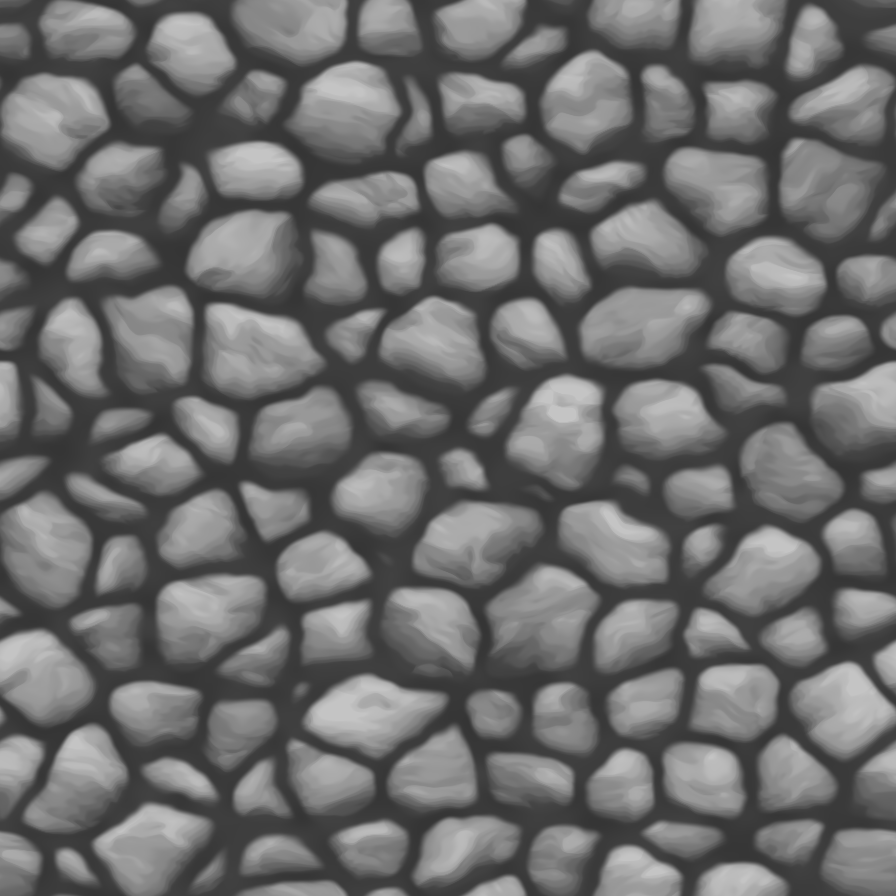
Reproduce this texture procedurally as a Shadertoy shader.

```glsl
const vec2 GRID = vec2(10.0, 12.0);

vec3 hash3(vec2 p, float seed) {
    uvec3 v = uvec3(ivec3(vec3(p, seed))) * 1664525u + 1013904223u;
    v.x += v.y * v.z; v.y += v.z * v.x; v.z += v.x * v.y;
    v ^= v >> 16u;
    v.x += v.y * v.z; v.y += v.z * v.x; v.z += v.x * v.y;
    return vec3(v >> 8u) / 16777216.0;
}

// Value noise that repeats after a whole number of cells
float noise(vec2 p, vec2 period, float seed) {
    vec2 i = floor(p), f = fract(p);
    f = f * f * (3.0 - 2.0 * f);
    vec2 lo = mod(i, period), hi = mod(i + 1.0, period);
    float bottom = mix(hash3(lo, seed).x, hash3(vec2(hi.x, lo.y), seed).x, f.x);
    float top = mix(hash3(vec2(lo.x, hi.y), seed).x, hash3(hi, seed).x, f.x);
    return mix(bottom, top, f.y);
}

// Stone centre (xy) and squared reach (z), staggered row by row
vec3 stoneSite(vec2 cell) {
    vec3 r = hash3(mod(cell, GRID), 3.0);
    vec2 jitter = vec2(0.85, 0.7) * (r.xy - 0.5);
    float stagger = 0.5 * mod(cell.y, 2.0);
    return vec3(cell + 0.5 + jitter + vec2(stagger, 0.0), 0.6 * r.z);
}

float power(vec2 p, vec3 site) {
    vec2 d = p - site.xy;
    return dot(d, d) - site.z;
}

// Painterly tone of a stone, from its own coordinates
float brushwork(vec2 local, vec3 traits, float seed) {
    float angle = (traits.x - 0.5) * 1.6;
    float c = cos(angle), s = sin(angle);
    vec2 q = mat2(c, -s, s, c) * local;
    q += 0.14 * (vec2(noise(q * 4.0, vec2(256.0), seed + 1.0),
                      noise(q * 4.0, vec2(256.0), seed + 2.0)) - 0.5);
    float broad = noise(q * vec2(2.2, 4.2), vec2(256.0), seed + 3.0);
    float streak = noise(q * vec2(5.0, 13.0), vec2(256.0), seed + 4.0);
    float patches = smoothstep(0.4, 0.6, broad);
    return 0.11 * (broad - 0.5) + 0.07 * (patches - 0.5) + 0.07 * (streak - 0.5);
}

void mainImage(out vec4 fragColor, in vec2 fragCoord) {
    vec2 p = fragCoord / iResolution.xy * GRID;

    // Uneven outlines
    vec2 wobble = vec2(noise(p * 2.0, GRID * 2.0, 11.0), noise(p * 2.0, GRID * 2.0, 12.0)) - 0.5;
    vec2 chips = vec2(noise(p * 6.0, GRID * 6.0, 13.0), noise(p * 6.0, GRID * 6.0, 14.0)) - 0.5;
    p += 0.2 * wobble + 0.045 * chips;

    // Find the stone that owns this point
    vec2 home = floor(p), owner = home;
    float best = 1e5;
    for (int y = -2; y <= 2; y++)
    for (int x = -2; x <= 2; x++) {
        vec2 cell = home + vec2(x, y);
        float reach = power(p, stoneSite(cell));
        if (reach < best) { best = reach; owner = cell; }
    }
    vec3 site = stoneSite(owner);

    // Blend the edge distances so that corners come out round
    float total = 1e-6;
    vec2 outward = vec2(0.0);
    for (int y = -2; y <= 2; y++)
    for (int x = -2; x <= 2; x++) {
        if (x == 0 && y == 0) continue;
        vec3 other = stoneSite(owner + vec2(x, y));
        vec2 gap = other.xy - site.xy;
        float span = max(length(gap), 0.05);
        float edge = (power(p, other) - best) / (2.0 * span);
        float weight = exp(-13.0 * edge);
        total += weight;
        outward += weight * gap / span;
    }
    float depth = max(-log(total) / 13.0, 0.0);
    outward /= total;

    // Domed face lit from above
    vec2 id = mod(owner, GRID);
    vec3 traits = hash3(id, 7.0);
    vec2 local = p - site.xy;
    vec2 light = normalize(vec2(traits.y - 0.55, 1.0));
    float slope = exp(-5.0 * depth);
    float tone = 0.63 + slope * (0.24 * dot(outward, light) - 0.23);
    tone += 0.14 * clamp(dot(local, light), -0.7, 0.7) + 0.15 * (traits.z - 0.5);
    tone += brushwork(local, traits, 20.0 + 5.0 * (id.x + id.y * GRID.x));

    // Soft steps between paint layers
    float level = tone * 15.0;
    float layered = (floor(level) + smoothstep(0.2, 0.8, fract(level))) / 15.0;
    tone = clamp(mix(tone, layered, 0.6), 0.26, 0.77);

    // Dark joints with a soft shadow
    float joint = 0.205 + 0.05 * noise(p * 3.0, GRID * 3.0, 15.0);
    float body = 0.35 * smoothstep(0.0, 0.2, depth) + 0.65 * smoothstep(0.025, 0.115, depth);
    fragColor = vec4(vec3(mix(joint, tone, body)), 1.0);
}
```
